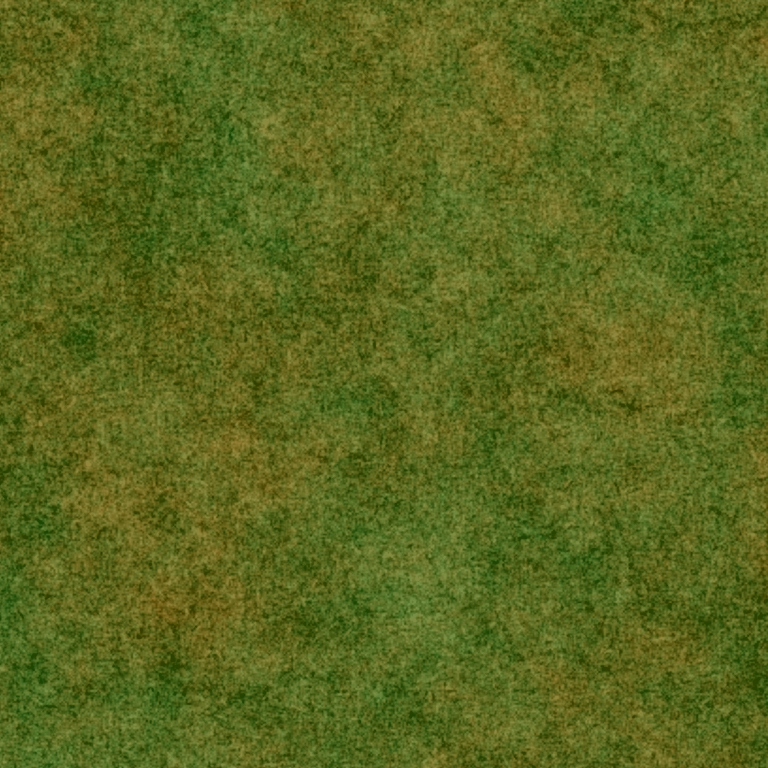
Reproduce this texture procedurally as a three.js fragment shader.

```glsl
varying vec2 vUv;

const vec3 DARK_GRASS = vec3(0.245, 0.315, 0.040);
const vec3 MID_GRASS = vec3(0.360, 0.412, 0.122);
const vec3 LIGHT_GRASS = vec3(0.450, 0.492, 0.200);
const vec3 GREEN_SHIFT = vec3(-0.105, 0.025, 0.025); // opposite sign gives dry brown

const float PATCH_SCALE = 5.0;     // broad light and dark areas
const float CLUMP_SCALE = 24.0;    // tufts
const float BLADE_SCALE = 52.0;    // blade cells across the canvas
const float GRAIN_SCALE = 250.0;   // fine speckle
const float BLADE_LENGTH = 0.62;   // half length in cells
const float BLADE_WIDTH = 0.15;    // half width in cells

const float PATCH_AMOUNT = 0.55;
const float CLUMP_AMOUNT = 0.75;
const float BLADE_AMOUNT = 0.65;
const float GRAIN_AMOUNT = 0.75;
const float WEAVE_AMOUNT = 0.35;

float hash(vec2 p) {
  vec3 q = fract(vec3(p.xyx) * 0.1031);
  q += dot(q, q.yzx + 33.33);
  return fract((q.x + q.y) * q.z);
}

// Smooth value noise, centred on zero
float noise(vec2 p) {
  vec2 cell = floor(p);
  vec2 f = fract(p);
  f = f * f * (3.0 - 2.0 * f);
  float low = mix(hash(cell), hash(cell + vec2(1.0, 0.0)), f.x);
  float high = mix(hash(cell + vec2(0.0, 1.0)), hash(cell + 1.0), f.x);
  return mix(low, high, f.y) - 0.5;
}

float fbm(vec2 p) {
  float sum = 0.0;
  float weight = 0.55;
  for (int i = 0; i < 4; i++) {
    sum += weight * noise(p);
    p = mat2(1.6, 1.2, -1.2, 1.6) * p + 17.3;
    weight *= 0.55;
  }
  return sum;
}

// Short tapered strokes, one per cell, lighter or darker than the ground
float blades(vec2 p, float seed) {
  vec2 home = floor(p);
  float sum = 0.0;
  for (int y = -1; y <= 1; y++) {
    for (int x = -1; x <= 1; x++) {
      vec2 cell = home + vec2(float(x), float(y));
      vec2 id = cell + seed;
      vec2 root = cell + vec2(hash(id + 3.7), hash(id + 41.2));
      // Neighbours lean roughly the same way
      float angle = 9.0 * noise(id * 0.22) + 2.2 * (hash(id + 77.1) - 0.5) + 1.2;
      vec2 along = vec2(cos(angle), sin(angle));
      vec2 d = p - root;
      float u = dot(d, along) / BLADE_LENGTH;
      float v = dot(d, vec2(-along.y, along.x)) + 0.08 * u * u;
      float taper = max(1.0 - u * u, 0.0);
      float body = 1.0 - smoothstep(0.4 * BLADE_WIDTH, 1.5 * BLADE_WIDTH, abs(v));
      sum += (hash(id + 129.4) - 0.5) * body * sqrt(taper);
    }
  }
  return sum;
}

void main() {
  vec2 uv = vUv;

  // Broad shading and tufts
  float ground = fbm(uv * PATCH_SCALE + 8.1);
  float clump = fbm(uv * CLUMP_SCALE + 61.7);

  // Overlapping blades of three sizes
  float strokes = 0.0;
  float scale = BLADE_SCALE;
  for (int i = 0; i < 3; i++) {
    float layer = float(i);
    strokes += blades(uv * scale + layer * 0.37, 190.0 + 213.0 * layer);
    scale *= 1.4;
  }

  // Speckle and a faint upright and level thread
  float grain = noise(uv * GRAIN_SCALE) + noise(uv * GRAIN_SCALE * 1.63 + 31.0);
  float weave = noise(uv * GRAIN_SCALE * vec2(0.25, 1.2) + 5.0)
              + noise(uv * GRAIN_SCALE * vec2(1.2, 0.25) + 97.0);

  float tone = 0.5 + PATCH_AMOUNT * ground + CLUMP_AMOUNT * clump
             + BLADE_AMOUNT * strokes + GRAIN_AMOUNT * grain + WEAVE_AMOUNT * weave;
  tone = clamp(tone, -0.3, 1.35);

  // Lush and dry areas, with greener shade between the tufts
  float lush = 1.3 * fbm(uv * 4.0 + 143.0) + 0.9 * fbm(uv * 19.0 + 211.0)
             - 0.5 * clump + 0.45 * noise(uv * 130.0 + 53.0);

  vec3 color = tone < 0.5
    ? mix(DARK_GRASS, MID_GRASS, tone * 2.0)
    : mix(MID_GRASS, LIGHT_GRASS, tone * 2.0 - 1.0);
  color += GREEN_SHIFT * lush;
  gl_FragColor = vec4(clamp(color, 0.0, 1.0), 1.0);
}
```
